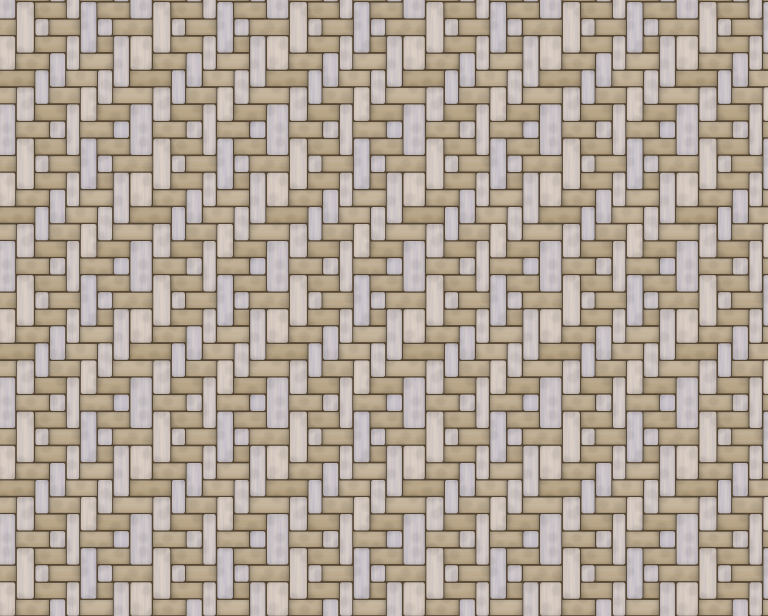
Reproduce this texture procedurally as a Shadertoy shader.

```glsl
const float TILES_ACROSS = 5.625;
const vec2 TILE_ORIGIN = vec2(0.5026, 0.2689);   // from the top left, in canvas widths
const int CELLS = 8;                             // strips per tile, each way

const vec3 GAP = vec3(0.33, 0.27, 0.20);
const vec3 COOL_REED = vec3(0.79, 0.77, 0.80);
const vec3 WARM_REED = vec3(0.85, 0.80, 0.76);
const vec3 STRAW = vec3(0.79, 0.73, 0.64);
const vec3 TAN = vec3(0.69, 0.61, 0.48);

// Uneven left edges of the upright strips, and the zigzag shift of each row
const float EDGES[8] = float[8](0.0, 0.98, 2.32, 3.41, 4.27, 5.25, 6.07, 7.08);
const int SHIFTS[8] = int[8](3, 2, 1, 0, 1, 2, 1, 0);

float hash(vec2 p) {
    return fract(sin(dot(p, vec2(127.1, 311.7))) * 43758.545);
}

float columnEdge(int i) {
    return EDGES[i & 7] + 8.0 * float(i >> 3);
}

// True where the upright strip passes over the level one
bool uprightOnTop(ivec2 cell) {
    ivec2 c = cell & 7;
    return ((c.x - SHIFTS[c.y]) & 3) < 2 || c == ivec2(0, 6);
}

// Number of further cells in a direction that show the same strip
int runLength(ivec2 cell, ivec2 dir, bool upright) {
    int n = 0;
    for (int i = 1; i <= 3; i++) {
        if (uprightOnTop(cell + dir * i) != upright) break;
        n = i;
    }
    return n;
}

float roundedBox(vec2 p, vec2 halfSize, float radius) {
    vec2 q = abs(p) - halfSize + radius;
    return length(max(q, 0.0)) + min(max(q.x, q.y), 0.0) - radius;
}

// Distance to the nearest scattered point, repeating with the tile
float cellular(vec2 p, float period) {
    vec2 base = floor(p);
    float nearest = 2.0;
    for (int y = -1; y <= 1; y++)
    for (int x = -1; x <= 1; x++) {
        vec2 cell = base + vec2(x, y);
        vec2 id = mod(cell, period);
        vec2 point = cell + vec2(hash(id), hash(id + 37.0));
        nearest = min(nearest, distance(p, point));
    }
    return nearest;
}

// Fine fibres running lengthwise, about -1 to 1
float fibres(float across, float along, float seed) {
    float bend = 0.25 * sin(along * 1.7 + seed * 20.0);
    return 0.5 * sin(across * 13.0 + bend * 3.0 + seed * 40.0)
         + 0.3 * sin(across * 29.0 - bend * 5.0 + seed * 70.0)
         + 0.2 * sin(across * 47.0 + along * 2.0 + seed * 90.0);
}

vec3 stripColour(vec2 local, vec2 halfSize, bool upright, float seed) {
    vec2 s = upright ? local : local.yx;         // x across, y along
    vec2 h = upright ? halfSize : halfSize.yx;
    float grain = fibres(s.x, s.y, seed);
    float bulge = 1.0 - 0.13 * pow(abs(s.x / h.x), 4.0);
    float endShade = exp(-8.0 * max(h.y - abs(s.y), 0.0));

    if (upright) {
        vec3 reed = mix(COOL_REED, WARM_REED, clamp(seed + 0.25 * grain, 0.0, 1.0));
        return reed * (bulge + 0.025 * grain) * (1.0 - 0.12 * endShade);
    }
    float tone = 0.15 + 0.6 * seed + 0.25 * grain + 0.25 * s.x / h.x;
    vec3 straw = mix(STRAW, TAN, clamp(tone, 0.0, 1.0));
    return straw * (bulge + 0.03 * grain) * (1.0 - 0.28 * endShade);
}

vec3 weave(vec2 p, float pixel) {
    ivec2 cell = ivec2(0, int(p.y));
    for (int i = 1; i < CELLS; i++) cell.x += int(step(EDGES[i], p.x));

    // Extent of the visible piece of strip
    bool upright = uprightOnTop(cell);
    ivec2 dir = upright ? ivec2(0, 1) : ivec2(1, 0);
    ivec2 first = cell - dir * runLength(cell, -dir, upright);
    ivec2 last = cell + dir * runLength(cell, dir, upright) + 1;
    vec2 low = vec2(columnEdge(first.x), float(first.y));
    vec2 high = vec2(columnEdge(last.x), float(last.y));

    vec2 local = p - 0.5 * (low + high);
    vec2 halfSize = 0.5 * (high - low);
    float seed = hash(vec2(first & 7) + (upright ? 0.0 : 19.0));

    vec2 inset = upright ? vec2(0.045, 0.02) : vec2(0.0, 0.05);
    float d = roundedBox(local, halfSize - inset, upright ? 0.14 : 0.04);
    float cover = 1.0 - smoothstep(-0.6 * pixel, 0.6 * pixel, d);
    vec3 colour = stripColour(local, halfSize, upright, seed);

    // Faint worn patches
    float stain = 1.0 - smoothstep(0.15, 0.45, cellular(p, 8.0));
    colour *= 1.0 - 0.06 * stain;
    return mix(GAP, colour, cover);
}

void mainImage(out vec4 fragColor, in vec2 fragCoord) {
    vec2 fromTop = vec2(fragCoord.x, iResolution.y - fragCoord.y) / iResolution.x;
    vec2 tile = fract((fromTop - TILE_ORIGIN) * TILES_ACROSS);
    float pixel = float(CELLS) * TILES_ACROSS / iResolution.x;
    fragColor = vec4(weave(tile * float(CELLS), pixel), 1.0);
}
```
